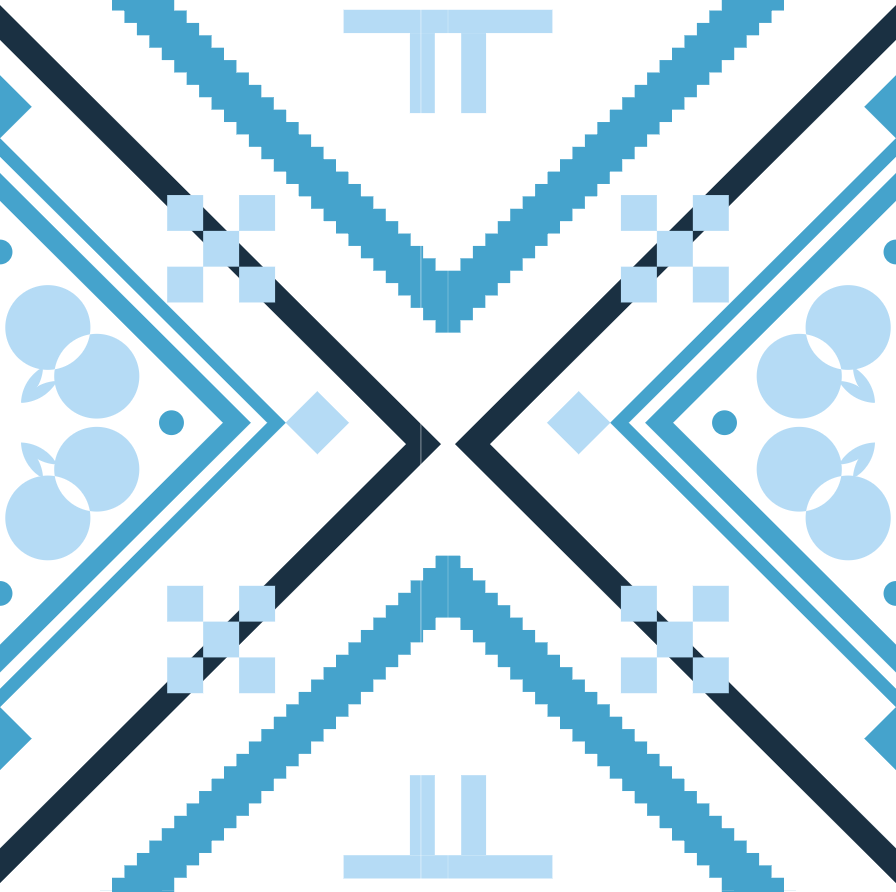
Reproduce this pattern procedurally as a WebGL 1 fragment shader.

```glsl
precision mediump float;
uniform vec2 u_resolution;

// Lengths are in stair steps; one tile spans TILE steps each way.
const float TILE = 72.0;
const vec2 FRAME_CENTER = vec2(0.0, 36.15);
const vec2 STAIR_CENTER = vec2(36.0, 0.15);
const vec2 MEDALLION_CENTER = vec2(0.0, 37.88);

const vec2 STAIR_BAND = vec2(22.0, 27.0);      // inner, outer radius
const vec2 FRAME_BAND = vec2(32.63, 35.44);
const vec2 THIN_BAND = vec2(21.47, 22.97);
const vec2 THICK_BAND = vec2(17.91, 20.16);
const float STUD_ORBIT = 25.5;
const float STUD_RADIUS = 2.55;
const float DOT_ORBIT = 13.78;
const float DOT_RADIUS = 1.0;

const vec2 CHECK_OFFSET = vec2(17.77, 15.77);
const float CHECK_SIZE = 2.89;
const vec2 BAR_CENTER = vec2(0.0, 1.88);
const vec2 BAR_HALF = vec2(8.39, 0.94);
const vec2 POST_CENTER = vec2(2.06, 6.05);
const vec2 POST_HALF = vec2(1.0, 3.23);

const vec2 FLOWER_OFFSET = vec2(5.81, 5.72);
const float LOBE_OFFSET = 2.78;
const float LOBE_RADIUS = 3.42;
const vec2 LEAF_BASE = vec2(2.52, 0.80);
const vec2 LEAF_TIP = vec2(5.83, 0.0);
const float LEAF_HALF_WIDTH = 0.45;

const vec2 SEAM_X = vec2(33.82, 36.0);
const vec2 SEAM_STRENGTH = vec2(0.38, 0.2);
const float SEAM_HALF_WIDTH = 0.05;

const vec3 WHITE = vec3(1.0);
const vec3 BLUE = vec3(0.27, 0.64, 0.80);
const vec3 PALE = vec3(0.71, 0.86, 0.96);
const vec3 NAVY = vec3(0.10, 0.19, 0.26);

// Wrapped offset from a center, mirrored into one quadrant.
vec2 foldAround(vec2 p, vec2 center) {
  return abs(mod(p - center + 0.5 * TILE, TILE) - 0.5 * TILE);
}

float diamond(vec2 p, float radius) {
  return (abs(p.x) + abs(p.y) - radius) * 0.70711;
}

float diamondBand(vec2 p, vec2 band) {
  return max(diamond(p, band.y), -diamond(p, band.x));
}

float box(vec2 p, vec2 halfSize) {
  vec2 d = abs(p) - halfSize;
  return max(d.x, d.y);
}

// Diamond whose sides climb in unit steps.
float stairDiamond(vec2 p, float radius) {
  vec2 d = p + floor(p.yx) - radius;
  float side = d.x < 0.0 ? -1.0 : 1.0;
  return side * min(abs(d.x), abs(d.y));
}

// Pointed leaf between two points.
float leaf(vec2 p, vec2 a, vec2 b, float halfWidth) {
  float halfLength = 0.5 * distance(a, b);
  vec2 axis = normalize(b - a);
  vec2 d = p - 0.5 * (a + b);
  vec2 q = vec2(dot(d, axis), abs(d.x * axis.y - d.y * axis.x));
  float r = (halfLength * halfLength + halfWidth * halfWidth) / (2.0 * halfWidth);
  return length(q + vec2(0.0, r - halfWidth)) - r;
}

// Two lobes with their overlap left open, and a pair of leaves.
float flower(vec2 p) {
  vec2 q = vec2(-p.x - p.y, abs(p.x - p.y)) * 0.70711;
  float near = length(q - vec2(0.0, LOBE_OFFSET)) - LOBE_RADIUS;
  float far = length(q + vec2(0.0, LOBE_OFFSET)) - LOBE_RADIUS;
  float lobes = max(min(near, far), -max(near, far));
  return min(lobes, leaf(q, LEAF_BASE, LEAF_TIP, LEAF_HALF_WIDTH));
}

float cover(float d, float pixel) {
  return clamp(0.5 - d / pixel, 0.0, 1.0);
}

void main() {
  vec2 p = gl_FragCoord.xy / u_resolution * TILE;
  float pixel = TILE / u_resolution.x;
  vec2 frame = foldAround(p, FRAME_CENTER);
  vec2 stair = foldAround(p, STAIR_CENTER);
  vec2 medal = foldAround(p, MEDALLION_CENTER);

  // Blue bands, dots and upright studs
  float blue = max(stairDiamond(stair, STAIR_BAND.y), -stairDiamond(stair, STAIR_BAND.x));
  blue = min(blue, diamondBand(medal, THIN_BAND));
  blue = min(blue, diamondBand(medal, THICK_BAND));
  blue = min(blue, diamond(medal - vec2(0.0, STUD_ORBIT), STUD_RADIUS));
  blue = min(blue, length(medal - vec2(DOT_ORBIT, 0.0)) - DOT_RADIUS);
  blue = min(blue, length(medal - vec2(0.0, DOT_ORBIT)) - DOT_RADIUS);

  // Pale checks, posts, flowers and side studs
  vec2 check = abs(frame - CHECK_OFFSET);
  vec2 checkHalf = vec2(0.5 * CHECK_SIZE);
  float pale = min(box(check, checkHalf), box(check - CHECK_SIZE, checkHalf));
  pale = min(pale, box(stair - BAR_CENTER, BAR_HALF));
  pale = min(pale, box(stair - POST_CENTER, POST_HALF));
  pale = min(pale, diamond(medal - vec2(STUD_ORBIT, 0.0), STUD_RADIUS));
  pale = min(pale, flower(medal - FLOWER_OFFSET));

  vec3 color = mix(WHITE, BLUE, cover(blue, pixel));
  color = mix(color, NAVY, cover(diamondBand(frame, FRAME_BAND), pixel));
  color = mix(color, PALE, cover(pale, pixel));

  // Faint upright hairlines
  vec2 seam = abs(p.x - SEAM_X) - SEAM_HALF_WIDTH;
  color = mix(color, WHITE, SEAM_STRENGTH.x * cover(seam.x, pixel));
  color = mix(color, WHITE, SEAM_STRENGTH.y * cover(seam.y, pixel));
  gl_FragColor = vec4(color, 1.0);
}
```
